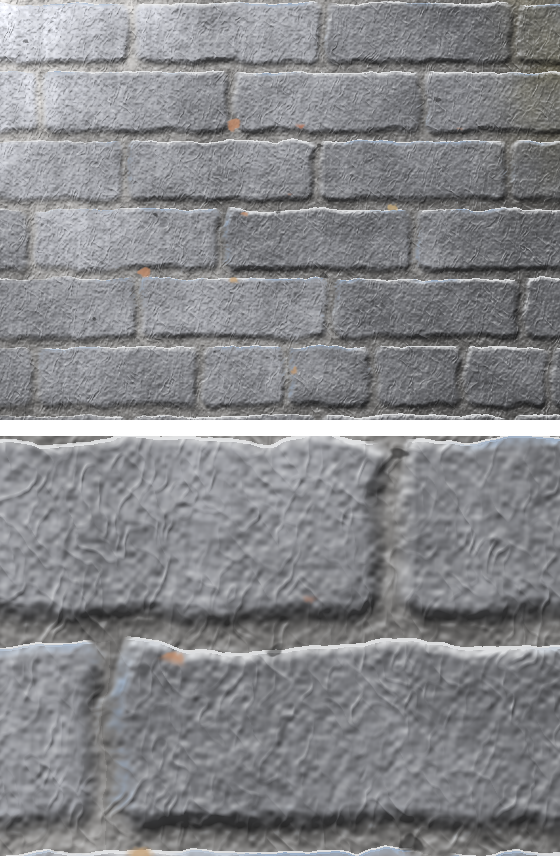
Top: the whole. Bottom: its middle third, enlarged.
Give the GLSL for this texture, as a WebGL 2 fragment shader.

```glsl
#version 300 es
precision highp float;
// Grey painted brick wall in running bond, with one header course, lit from the upper left.
uniform vec2 u_resolution;
out vec4 fragColor;

const float COURSE = 0.1637;       // course pitch, in canvas heights
const float BRICK_HEIGHT = 0.138;
const float STRETCHER = 0.456;     // pitch of long bricks
const float HEADER = 0.2083;       // pitch of short bricks
const float HEADER_START = 0.474;  // short bricks begin right of here
const float HEADER_ROW = 5.0;
const float JOINT = 0.022;
const vec2 LIGHT = vec2(-0.34, 0.94);
const vec3 PAINT_TINT = vec3(0.985, 0.995, 1.03);
const vec3 MORTAR_TINT = vec3(0.96, 0.95, 0.94);
const vec3 HIGHLIGHT = vec3(0.94, 0.945, 0.95);
const vec3 BLUE_SHEEN = vec3(0.62, 0.71, 0.82);
const vec3 TERRACOTTA = vec3(0.74, 0.47, 0.37);
const vec3 CREAM = vec3(0.78, 0.69, 0.50);

float hash(vec2 p) {
    return fract(sin(dot(p, vec2(127.1, 311.7))) * 43758.5453);
}

float noise(vec2 p) {
    vec2 i = floor(p), f = fract(p);
    f = f * f * (3.0 - 2.0 * f);
    return mix(mix(hash(i), hash(i + vec2(1, 0)), f.x),
               mix(hash(i + vec2(0, 1)), hash(i + vec2(1, 1)), f.x), f.y);
}

float fbm(vec2 p) {
    float sum = 0.0;
    for (float gain = 0.5; gain > 0.05; gain *= 0.5) {
        sum += gain * noise(p);
        p = mat2(1.6, 1.2, -1.2, 1.6) * p + 7.3;
    }
    return sum;
}

vec2 wobble(vec2 p, float scale, float amount) {
    return p + amount * (vec2(fbm(p * scale), fbm(p * scale + 31.0)) - 0.47);
}

float roundedBox(vec2 p, vec2 halfSize, float radius) {
    vec2 q = abs(p) - halfSize + radius;
    return length(max(q, 0.0)) + min(max(q.x, q.y), 0.0) - radius;
}

// Signed distance to the nearest rough brick in x, brick identity in yz
vec3 brickField(vec2 point) {
    vec2 p = wobble(point, 20.0, 0.021);
    float course = (0.991 - p.y) / COURSE;
    float row = floor(course);
    float pitch = STRETCHER;
    float start = mix(0.769, 0.535, mod(row, 2.0)) + 0.0174 * sin(row * 2.0);
    if (row == HEADER_ROW) {
        start = HEADER_START;
        pitch = p.x < HEADER_START ? 0.387 : HEADER;
    }
    float column = (p.x - start) / pitch;
    vec2 local = vec2((fract(column) - 0.5) * pitch, BRICK_HEIGHT * 0.5 - fract(course) * COURSE);
    return vec3(roundedBox(local, 0.5 * vec2(pitch - JOINT, BRICK_HEIGHT), 0.019), floor(column), row);
}

// Thin crinkles left by thick brushed paint
float crinkles(vec2 p, float angle, float scale) {
    float c = cos(angle), s = sin(angle);
    vec2 q = mat2(c, -s, s, c) * wobble(p, 25.0, 0.035);
    return 1.0 - abs(2.0 * noise(q * vec2(scale, scale * 0.38)) - 1.0);
}

float wallHeight(vec2 p) {
    float face = smoothstep(0.008, -0.009, brickField(p).x);
    float filled = mix(0.6, 1.0, smoothstep(0.0, 0.55, p.x)) * (0.6 + 0.8 * noise(p * 14.0));
    float paint = 0.0027 * crinkles(p, 0.6, 85.0) + 0.0022 * crinkles(p, -0.35, 130.0);
    float grit = 0.0021 * noise(p * 200.0) + 0.010 * fbm(p * 30.0) * (1.0 - 0.5 * face);
    return 0.013 * filled * face + paint + grit;
}

// Sparse ragged spots: coverage in x, random tone in y
vec2 spots(vec2 p, float scale, float density, float radius) {
    vec2 q = wobble(p, 50.0, 0.025) * scale;
    vec2 cell = floor(q);
    vec2 centre = 0.25 + 0.5 * vec2(hash(cell + 3.1), hash(cell + 8.7));
    float d = length((fract(q) - centre) * vec2(0.75, 1.0)) / scale;
    float present = step(hash(cell + 15.3), density);
    return vec2(present * smoothstep(radius, radius * 0.5, d), hash(cell + 21.9));
}

float illumination(vec2 p) {
    float glow = 0.52 * exp(-1.8 * distance(p, vec2(0.0, 1.0)));
    return 0.435 + glow - 0.07 * smoothstep(0.75, 1.3, p.x);
}

void main() {
    vec2 p = gl_FragCoord.xy / u_resolution.y;
    vec3 brick = brickField(p);
    float face = smoothstep(0.011, -0.007, brick.x);
    // Paint tone with per-brick variation, blotches, streaks and speckle
    float tone = illumination(p) * (0.93 + 0.14 * hash(brick.yz));
    tone *= 0.68 + 0.46 * fbm(p * 8.0) + 0.10 * noise(p * vec2(90.0, 9.0)) + 0.16 * noise(p * 170.0);
    vec3 color = tone * mix(MORTAR_TINT, PAINT_TINT, face);
    float stain = smoothstep(1.1, 1.33, p.x) * smoothstep(0.4, 0.75, p.y);
    color *= mix(vec3(1.0), vec3(1.02, 1.0, 0.9), stain * fbm(p * 12.0) * 2.0);
    // Soft shadow under each brick, then raking light over the relief
    float cover = smoothstep(0.006, -0.008, brickField(p + LIGHT * 0.013).x);
    color *= 1.0 - 0.3 * cover * (1.0 - face);
    vec2 probe = LIGHT * 0.0015;
    float slope = (wallHeight(p - probe) - wallHeight(p + probe)) / (2.0 * length(probe));
    float sheen = smoothstep(0.014, 0.0, abs(brick.x)) * smoothstep(0.5, 0.7, fbm(p * 7.0 + 4.0));
    color *= 1.0 - 0.48 * clamp(-slope, 0.0, 1.2);
    color = mix(color, mix(HIGHLIGHT, BLUE_SHEEN, sheen), 0.56 * clamp(slope, 0.0, 1.5));
    // Dark pits, and chips of bare clay along the joints
    color *= 1.0 - 0.4 * spots(p, 7.0, 0.09, 0.007).x;
    vec2 chip = spots(p + 0.37, 5.0, 0.2, 0.013);
    color = mix(color, mix(TERRACOTTA, CREAM, chip.y), 0.8 * chip.x * smoothstep(-0.014, -0.005, brick.x));
    fragColor = vec4(clamp(color, 0.0, 1.0), 1.0);
}
```
